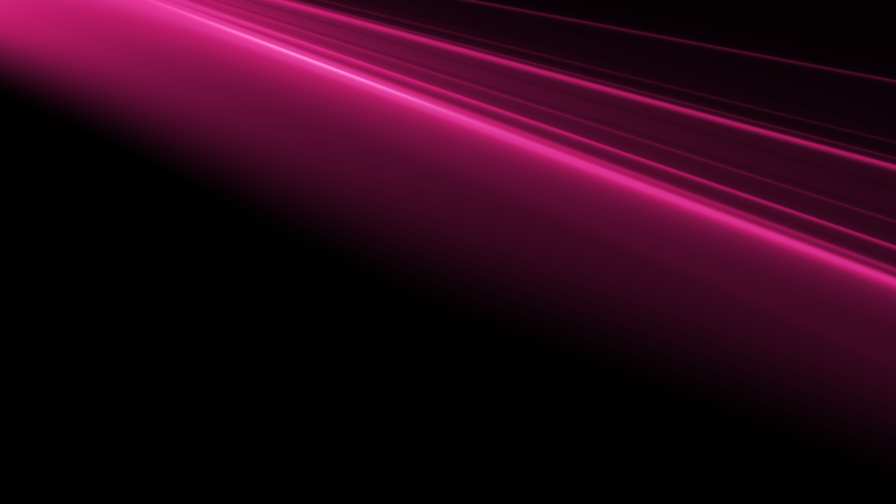
Give the GLSL for this background, as a Shadertoy shader.

```glsl
const vec2 APEX = vec2(-0.347, 1.243);
const float MAIN_SLOPE = 0.376;
const vec3 PINK = vec3(1.0, 0.135, 0.55);
const vec3 HIGHLIGHT = vec3(0.12, 0.36, 0.27);
const int RAY_COUNT = 8;

// Each ray: slope, width, strength
const vec3 RAYS[RAY_COUNT] = vec3[](
    vec3(0.376, 0.0090, 0.62),
    vec3(0.366, 0.0050, 0.34),
    vec3(0.345, 0.0034, 0.44),
    vec3(0.321, 0.0024, 0.15),
    vec3(0.270, 0.0048, 0.58),
    vec3(0.262, 0.0022, 0.16),
    vec3(0.247, 0.0022, 0.12),
    vec3(0.190, 0.0026, 0.26)
);

float hash(float n) {
    return fract(sin(n * 127.1) * 43758.5453);
}

float valueNoise(float x) {
    float cell = floor(x);
    float f = fract(x);
    return mix(hash(cell), hash(cell + 1.0), f * f * (3.0 - 2.0 * f));
}

// Perpendicular offset from a fan line, positive below it
float fanOffset(float slope, float lineSlope, float reach) {
    return (slope - lineSlope) * reach / sqrt(1.0 + lineSlope * lineSlope);
}

// Crisp on the upper side, with a soft tail below
float rayProfile(float offset, float width) {
    float side = offset > 0.0 ? 1.6 : 0.8;
    float core = exp(-pow(offset / (width * side), 2.0));
    float tail = exp(-abs(offset) / (width * side * 2.2));
    return 0.75 * core + 0.25 * tail;
}

// Broad glow that falls away beneath the main ray
float lowerGlow(float drop, float x) {
    float span = mix(0.285, 0.395, smoothstep(-0.1, 0.95, x));
    float q = drop / span;
    float body = 0.17 + 0.65 * exp(-2.8 * x);
    float bloom = 0.90 * exp(-0.6 * x) * exp(-6.0 * q);
    return (body + bloom) * (1.0 - smoothstep(0.42, 1.08, q));
}

// Striated haze between the upper rays
float upperVeil(float slope, float x) {
    float amount = 0.09 + 1.1 * exp(-1.6 * x);
    float mask = 0.65 * smoothstep(0.14, 0.36, slope)
               + 0.35 * smoothstep(0.265, 0.280, slope);
    float grain = 0.65 * valueNoise(slope * 75.0) + 0.35 * valueNoise(slope * 210.0);
    return amount * mask * mix(0.75, 1.2, grain) + 0.025 * smoothstep(0.02, 0.2, slope);
}

float rayLight(float slope, float reach) {
    float light = 0.0;
    for (int i = 0; i < RAY_COUNT; i++) {
        vec3 ray = RAYS[i];
        light += ray.z * rayProfile(fanOffset(slope, ray.x, reach), ray.y);
    }
    return light;
}

// Compress only the brightest values
float softLimit(float light) {
    float knee = 0.6;
    float excess = max(light - knee, 0.0);
    return min(light, knee) + 0.32 * (1.0 - exp(-excess / 0.32));
}

void mainImage(out vec4 fragColor, in vec2 fragCoord) {
    vec2 p = fragCoord / iResolution.y;
    float reach = p.x - APEX.x;
    float slope = (APEX.y - p.y) / reach;
    float drop = (slope - MAIN_SLOPE) * reach;

    // Haze on either side of the main ray
    float below = smoothstep(-0.008, 0.008, drop);
    float light = mix(upperVeil(slope, p.x), lowerGlow(max(drop, 0.0), p.x), below);

    // Fan of rays and a faint fold in the lower glow
    light += rayLight(slope, reach);
    float fold = fanOffset(slope, 0.452, reach);
    light += 0.035 * smoothstep(0.35, 0.9, p.x) * rayProfile(-fold, 0.022);

    // Pale glint along the main ray
    float glint = exp(-pow((p.x - 0.62) / 0.28, 2.0));
    glint *= rayProfile(fanOffset(slope, MAIN_SLOPE, reach), 0.0028);

    vec3 color = PINK * softLimit(light);
    color += vec3(0.0, 0.07, 0.09) * smoothstep(0.75, 1.1, light);
    color += HIGHLIGHT * glint;
    fragColor = vec4(color, 1.0);
}
```
